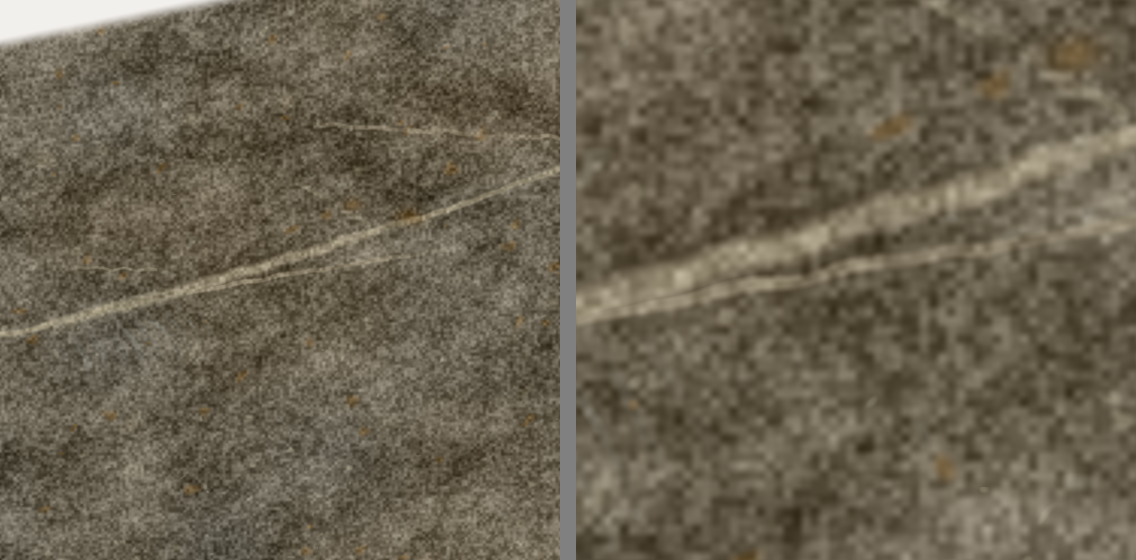
Left, the full canvas; right, a detail of the centre.
Give the GLSL for this texture, as a WebGL 1 fragment shader.

```glsl
precision highp float;
uniform vec2 u_resolution;

#define ROCK vec3(0.398, 0.368, 0.306)
#define CREAM vec3(0.66, 0.62, 0.52)
#define RUST vec3(0.50, 0.37, 0.17)
#define SLATE vec3(0.53, 0.54, 0.51)
#define SKY vec3(0.95, 0.94, 0.93)
#define MOTTLE 0.46
#define GRAIN 0.19
#define GRAIN_SCALE 185.0
#define BED_SLOPE 0.2

float hash(vec2 p) {
  vec3 q = fract(p.xyx * 0.1031);
  q += dot(q, q.yzx + 33.33);
  return fract((q.x + q.y) * q.z);
}

float noise(vec2 p) {
  vec2 i = floor(p), f = fract(p);
  f = f * f * (3.0 - 2.0 * f);
  return mix(mix(hash(i), hash(i + vec2(1, 0)), f.x),
             mix(hash(i + vec2(0, 1)), hash(i + vec2(1, 1)), f.x), f.y);
}

float fbm(vec2 p) {
  float sum = 0.0, weight = 0.28;
  for (int i = 0; i < 5; i++) {
    sum += weight * noise(p);
    p = mat2(1.6, 1.2, -1.2, 1.6) * p + 7.3;
    weight *= 0.82;
  }
  return sum;
}

// Cellular noise: soft round flecks in a random share of the cells
float flecks(vec2 p, float share) {
  vec2 cell = floor(p);
  float glow = 0.0;
  for (int y = -1; y <= 1; y++) {
    for (int x = -1; x <= 1; x++) {
      vec2 id = cell + vec2(x, y);
      vec2 center = id + vec2(hash(id + 11.0), hash(id + 47.0));
      float radius = mix(0.15, 0.42, hash(id + 83.0));
      float spot = 1.0 - smoothstep(0.2, 1.0, length(p - center) / radius);
      glow = max(glow, spot * step(hash(id + 29.0), share));
    }
  }
  return glow;
}

float stroke(float d, float halfWidth) {
  return 1.0 - smoothstep(0.3, 1.4, abs(d) / halfWidth);
}

float scratch(vec2 p, vec2 a, vec2 b, float halfWidth) {
  vec2 ab = b - a;
  float t = clamp(dot(p - a, ab) / dot(ab, ab), 0.0, 1.0);
  return stroke(length(p - a - ab * t), halfWidth);
}

float spotAt(vec2 p, vec2 center, vec2 size) {
  vec2 d = (p - center) / size;
  return exp(-dot(d, d));
}

void main() {
  vec2 uv = gl_FragCoord.xy / u_resolution;
  vec2 bed = vec2(uv.x, uv.y - BED_SLOPE * uv.x);
  vec2 warp = vec2(noise(uv * 45.0), noise(uv * 45.0 + 31.0)) - 0.5;
  vec2 rough = bed + 0.018 * warp;
  float patchy = noise(uv * 38.0 + 5.0);
  float low = 1.0 - smoothstep(0.1, 0.6, uv.y);

  // Mottled stone with warm and cool areas
  float tone = fbm(bed * vec2(8.0, 12.0) + 3.0) - 0.5;
  vec3 color = ROCK + MOTTLE * tone;
  float cool = noise(uv * 5.0 + 60.0) - 0.5 + 0.3 * low - 0.25 * uv.x;
  color += cool * vec3(-0.025, 0.0, 0.025);
  color += 0.035 * smoothstep(0.55, 0.95, bed.y);

  // Pale, fine and rusty flecks
  float pale = flecks(rough * vec2(11.0, 16.0), 0.2) * (0.2 + 0.6 * patchy);
  float fine = flecks(rough * vec2(38.0, 46.0) + 9.0, 0.12 + 0.2 * low);
  float rust = flecks(rough * vec2(22.0, 28.0) + 70.0, 0.06);
  color = mix(color, CREAM, 0.55 * pale);
  color = mix(color, mix(SLATE, CREAM, patchy), fine * (0.2 + 0.35 * patchy));
  color = mix(color, RUST, 0.45 * rust);

  // Main vein, its branch and the parallel scrapes below it
  float wobble = 0.004 * (noise(uv.xx * vec2(26.0, 0.0)) - 0.5) + 0.004 * warp.y;
  float d = uv.y - (0.40 + 0.235 * uv.x + 0.063 * uv.x * uv.x) + wobble;
  float swell = smoothstep(0.03, 0.2, uv.x) * (1.0 - smoothstep(0.55, 0.8, uv.x));
  float vein = stroke(d, 0.006 + 0.005 * swell) * (0.55 + 0.4 * patchy);
  float branchSpan = smoothstep(0.28, 0.36, uv.x) * (1.0 - smoothstep(0.65, 0.84, uv.x));
  float branch = stroke(uv.y - 0.477 - 0.168 * (uv.x - 0.326) + wobble, 0.0048);
  float scrape = sin(dot(uv, vec2(190.0, 112.0)) + 5.0 * noise(uv * 13.0));
  float scrapeArea = spotAt(vec2(uv.x, d), vec2(0.25, -0.075), vec2(0.14, 0.04));
  color = mix(color, SLATE, 0.65 * smoothstep(0.1, 1.0, scrape) * scrapeArea * patchy);
  color -= 0.035 * stroke(d + 0.022, 0.013) * (1.0 - branchSpan);
  color = mix(color, CREAM, max(vein, branch * branchSpan * (0.35 + 0.5 * patchy)));

  // Faint hairlines and rust stains
  vec2 bent = uv + 0.007 * warp;
  float hair = scratch(bent, vec2(0.56, 0.777), vec2(1.02, 0.753), 0.0045);
  hair = max(hair, scratch(bent, vec2(0.13, 0.523), vec2(0.28, 0.518), 0.003));
  hair = max(hair, 0.7 * scratch(bent, vec2(0.53, 0.675), vec2(0.66, 0.598), 0.005));
  color = mix(color, CREAM, hair * (0.15 + 0.5 * patchy));
  float stain = spotAt(bent, vec2(0.73, 0.612), vec2(0.025, 0.014));
  stain = max(stain, spotAt(bent, vec2(0.63, 0.636), vec2(0.016, 0.01)));
  color = mix(color, RUST * 0.9, 0.6 * stain);

  // Pale backdrop behind the blurred rim, then grain
  float backdrop = smoothstep(-0.014, 0.016, bed.y - 0.918);
  float grain = noise(uv * GRAIN_SCALE) + 0.5 * noise(uv.yx * GRAIN_SCALE * 0.6) - 0.75;
  color += GRAIN * grain * (1.0 - backdrop);
  gl_FragColor = vec4(mix(color, SKY, backdrop), 1.0);
}
```
